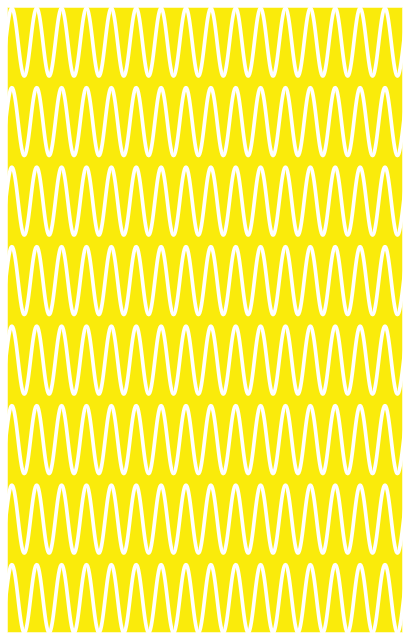
Give the GLSL for this pattern, as a WebGL 1 fragment shader.

```glsl
precision highp float;
// Rows of tall white sine waves on a yellow panel inside a thin white border.
// One half wave is measured as a chain of short segments; the plane is folded
// by repetition and mirror symmetry so that every wave shares that half.

uniform vec2 u_resolution;

// Lengths are fractions of the canvas height.
const vec3 YELLOW = vec3(0.98, 0.92, 0.045);
const vec3 WHITE = vec3(1.0);
const float MARGIN = 0.0121;       // white border around the panel
const float WAVELENGTH = 0.03887;  // crest to crest
const float FIRST_CREST = 0.0185;  // x of the leftmost crest
const float ROW_PITCH = 0.12422;   // vertical spacing of the rows
const float TOP_ROW = 0.9342;      // centre line of the top row
const float AMPLITUDE = 0.0529;
const float HALF_STROKE = 0.00287;
const float PI = 3.14159265;
const int SEGMENTS = 28;

float segmentDistance(vec2 p, vec2 a, vec2 b) {
  vec2 ab = b - a;
  return length(p - a - ab * clamp(dot(p - a, ab) / dot(ab, ab), 0.0, 1.0));
}

// Point on the half wave: crest at t = 0, trough at t = 1.
vec2 halfWave(float t) {
  return vec2(0.5 * WAVELENGTH * t, AMPLITUDE * cos(PI * t));
}

float waveDistance(vec2 p) {
  float nearest = 1.0;
  vec2 a = halfWave(0.0);
  for (int i = 1; i <= SEGMENTS; i++) {
    vec2 b = halfWave(float(i) / float(SEGMENTS));
    nearest = min(nearest, segmentDistance(p, a, b));
    a = b;
  }
  return nearest;
}

// Signed offset from the closest multiple of a period.
float foldRepeat(float x, float period) {
  return x - period * floor(x / period + 0.5);
}

float boxDistance(vec2 p, vec2 halfSize) {
  vec2 d = abs(p) - halfSize;
  return length(max(d, 0.0)) + min(max(d.x, d.y), 0.0);
}

// Antialiased coverage of a signed distance.
float coverage(float d) {
  return clamp(0.5 - d * u_resolution.y, 0.0, 1.0);
}

void main() {
  vec2 p = gl_FragCoord.xy / u_resolution.y;
  vec2 canvas = u_resolution / u_resolution.y;

  // Fold into a single half wave.
  vec2 cell = vec2(abs(foldRepeat(p.x - FIRST_CREST, WAVELENGTH)),
                   foldRepeat(p.y - TOP_ROW, ROW_PITCH));
  float stroke = coverage(waveDistance(cell) - HALF_STROKE);

  // The panel clips the waves at its border.
  float panel = coverage(boxDistance(p - 0.5 * canvas, 0.5 * canvas - MARGIN));
  gl_FragColor = vec4(mix(WHITE, YELLOW, panel * (1.0 - stroke)), 1.0);
}
```
